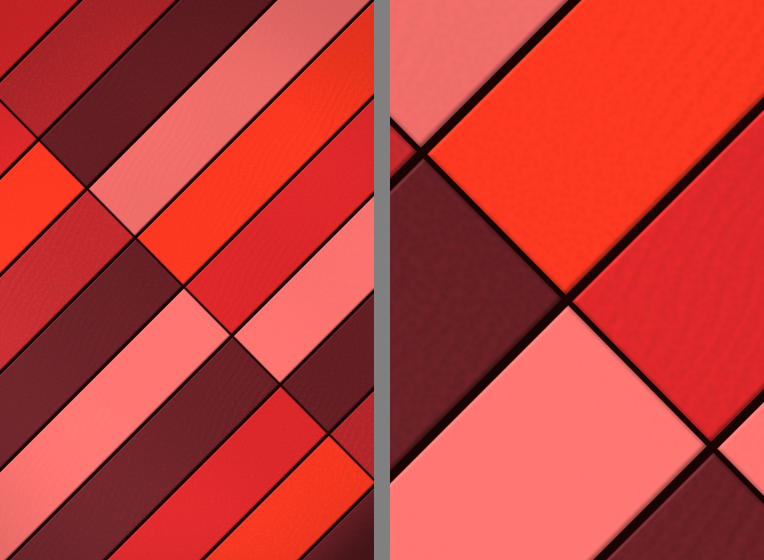
Left: the whole. Right: its middle third, enlarged.
A Shadertoy shader for this pattern:

```glsl
// Diagonal lacquered planks in reds and pinks, split by one crossing seam.

const vec2  NODE = vec2(0.328, 0.488);      // a seam and groove crossing
const vec2  ACROSS = vec2(0.7071, -0.7071); // steps from plank to plank
const vec2  ALONG = vec2(0.7123, 0.7018);   // perpendicular to the seam
const float PITCH = 0.1230;                 // plank width
const float GROOVE = 0.0027;                // half width between planks
const float SEAM = 0.0017;                  // half width of the cross seam
const float BEVEL = 0.0028;                 // lit edge width
const float GRAIN_SCALE = 210.0;
const vec3  GAP_COLOR = vec3(0.10, 0.012, 0.012);

const vec3 PAINT[5] = vec3[5](
    vec3(0.875, 0.155, 0.165),  // 0 red
    vec3(0.735, 0.155, 0.170),  // 1 brick
    vec3(0.405, 0.120, 0.140),  // 2 maroon
    vec3(0.990, 0.450, 0.435),  // 3 pink
    vec3(0.980, 0.215, 0.125)); // 4 vermilion
const float ROUGHNESS[5] = float[5](0.55, 1.0, 1.0, 0.3, 0.7);

// Paint order from upper left to lower right, on each side of the seam
const int UPPER[10] = int[10](0, 1, 2, 3, 4, 0, 3, 2, 1, 4);
const int LOWER[10] = int[10](1, 0, 4, 1, 2, 3, 2, 0, 4, 2);

vec2 hash2(vec2 p) {
    vec3 q = fract(vec3(p.xyx) * vec3(0.1031, 0.1030, 0.0973));
    q += dot(q, q.yzx + 33.33);
    return fract((q.xx + q.yz) * q.zy);
}

// Distance to the nearest scattered feature point
float cellular(vec2 p) {
    vec2 cell = floor(p), f = fract(p);
    float nearest = 2.0;
    for (int y = -1; y <= 1; y++)
    for (int x = -1; x <= 1; x++) {
        vec2 o = vec2(x, y);
        vec2 d = o + hash2(cell + o) - f;
        nearest = min(nearest, dot(d, d));
    }
    return sqrt(nearest);
}

// Soft patches from layered sines, about -1 to 1
float patches(vec2 p) {
    return 0.5 * sin(p.x * 9.0 + 2.0 * sin(p.y * 7.0))
         + 0.3 * sin(p.y * 17.0 + 1.5 * sin(p.x * 13.0))
         + 0.2 * sin((p.x + p.y) * 29.0);
}

// Wavering ripples of the brushed lacquer
float ripples(vec2 p) {
    float bend = 1.6 * sin(p.y * 31.0 + p.x * 14.0) + 0.9 * sin(p.y * 83.0 - p.x * 47.0);
    float phase = dot(p, vec2(0.86, -0.5)) * 520.0 + bend;
    return 0.65 * sin(phase) + 0.35 * sin(phase * 1.73 + 2.0 * bend);
}

// Coverage of a band with smoothed edges
float band(float dist, float halfWidth, float px) {
    return 1.0 - smoothstep(halfWidth - px, halfWidth + px, abs(dist));
}

void mainImage(out vec4 fragColor, in vec2 fragCoord) {
    float px = 0.8 / iResolution.y;
    vec2 p = fragCoord / iResolution.y;
    vec2 q = p - NODE;
    float seamDist = dot(q, ALONG);
    float s = dot(q, ACROSS) / PITCH;
    float plank = floor(s);
    float fromTop = fract(s) * PITCH;        // distance to upper left groove
    float fromBottom = PITCH - fromTop;      // distance to lower right groove
    float grooveDist = min(fromTop, fromBottom);

    // Pick the plank paint
    bool upper = seamDist > 0.0;
    int slot = clamp(int(plank) + 5, 0, 9);
    int paint = upper ? UPPER[slot] : LOWER[slot];
    vec3 color = PAINT[paint];
    float rough = ROUGHNESS[paint];
    vec2 seed = hash2(vec2(plank + 20.0, upper ? 3.0 : 11.0));
    vec2 local = p + seed * 7.0;

    // Grain, ripples and tone vary from plank to plank
    float grain = cellular(local * GRAIN_SCALE) - 0.45;
    float wear = smoothstep(-0.3, 0.8, patches(local));
    float relief = 0.10 * grain + 0.045 * wear * ripples(local);
    color *= 1.0 + rough * relief + 0.025 * patches(local * 0.7) + 0.06 * (seed.x - 0.5);

    // Soft sheen at the lower left, darker outer corners
    color += vec3(0.05, 0.035, 0.04) * rough * smoothstep(0.1, -0.5, seamDist);
    color *= 1.0 - 0.12 * smoothstep(0.35, 0.62, length(p - vec2(0.36, 0.45)));
    color *= 1.0 - 0.30 * smoothstep(3.9, 4.6, s);

    // Lit upper edge and shaded lower edge
    float lit = smoothstep(GROOVE, GROOVE + 0.001, fromTop)
              * (1.0 - smoothstep(GROOVE + 0.001, GROOVE + BEVEL, fromTop));
    color += vec3(0.10, 0.075, 0.075) * lit;
    color *= 1.0 - 0.38 * (1.0 - smoothstep(GROOVE, GROOVE + 0.004, fromBottom));
    color *= 1.0 - 0.20 * (1.0 - smoothstep(SEAM, SEAM + 0.003, abs(seamDist)));

    // Dark gaps
    float gap = max(band(grooveDist, GROOVE, px), band(seamDist, SEAM, px));
    color = mix(color, GAP_COLOR, gap);
    fragColor = vec4(clamp(color, 0.0, 1.0), 1.0);
}
```
